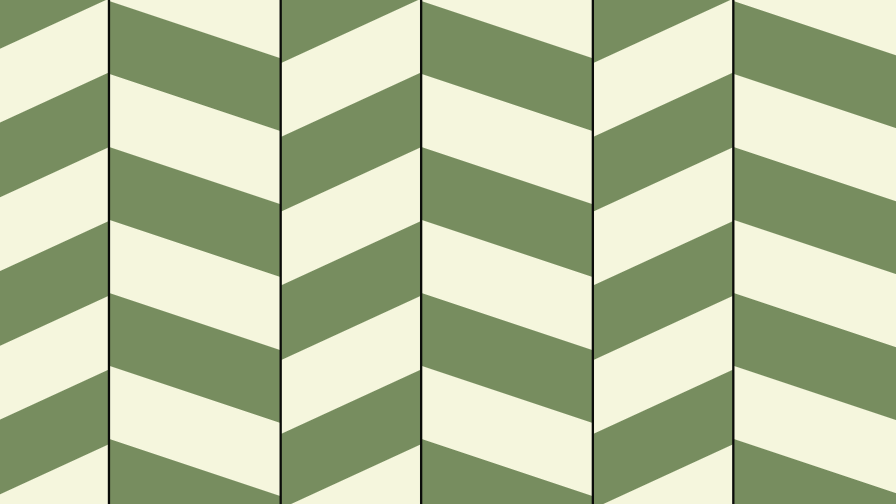
Give the GLSL for this pattern, as a Shadertoy shader.

```glsl
// Uneven herringbone: wide and narrow columns of slanted green and cream stripes,
// parted by thin dark seams. Each column is a sheared stripe distance function;
// the column pair repeats across with mod. Lengths are in canvas heights.
#define PAIR_WIDTH 0.6194
#define WIDE_WIDTH 0.3407
#define PAIR_START 0.2162
#define SEAM_WIDTH 0.0046
// Stripe settings: slope, vertical period, first edge from the top, green share
#define WIDE_STRIPE vec4(0.334, 0.2896, 0.0019, 0.499)
#define NARROW_STRIPE vec4(0.460, 0.2947, 0.1437, 0.503)
#define GREEN vec3(0.467, 0.553, 0.373)
#define CREAM vec3(0.961, 0.965, 0.867)
#define SEAM_COLOR vec3(0.04, 0.045, 0.035)

// Coverage of a shape from its signed distance, smoothed over one pixel
float coverage(float dist, float pixel) {
    return clamp(0.5 - dist / pixel, 0.0, 1.0);
}

// Signed distance to slanted stripes; run is measured from the higher side
float stripeDistance(float run, float depth, vec4 stripe) {
    float slope = stripe.x, period = stripe.y, share = stripe.w;
    float phase = (depth - stripe.z - slope * run) / period;
    float fromCenter = abs(fract(phase - 0.5 * share + 0.5) - 0.5);
    return (fromCenter - 0.5 * share) * period / sqrt(1.0 + slope * slope);
}

void mainImage(out vec4 fragColor, in vec2 fragCoord) {
    float pixel = 1.0 / iResolution.y;
    vec2 p = fragCoord * pixel;
    float depth = 1.0 - p.y;

    // Position inside the pair: wide column first, then narrow
    float x = mod(p.x - PAIR_START, PAIR_WIDTH);

    // Stripes fall to the right in wide columns and rise in narrow ones
    float stripes = x < WIDE_WIDTH
        ? stripeDistance(x, depth, WIDE_STRIPE)
        : stripeDistance(PAIR_WIDTH - x, depth, NARROW_STRIPE);
    vec3 color = mix(CREAM, GREEN, coverage(stripes, pixel));

    // Seams on both column edges
    float toSeam = min(min(x, PAIR_WIDTH - x), abs(x - WIDE_WIDTH));
    color = mix(color, SEAM_COLOR, coverage(toSeam - 0.5 * SEAM_WIDTH, pixel));

    fragColor = vec4(color, 1.0);
}
```
